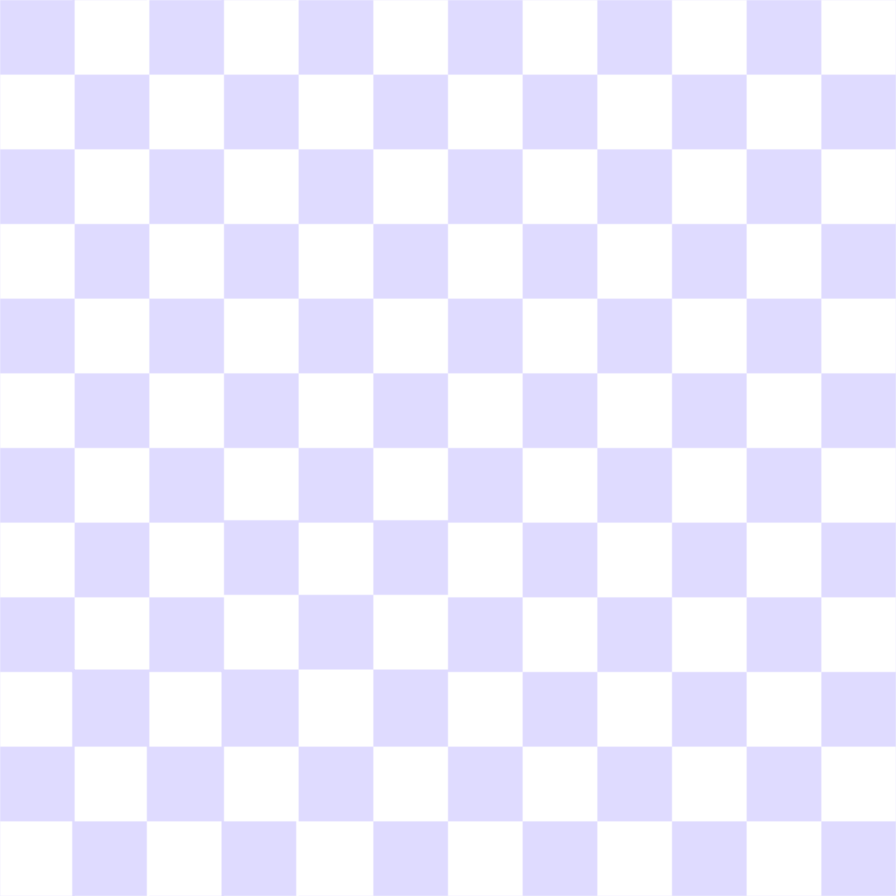
A Shadertoy shader for this pattern:

```glsl
// Lilac and white checkerboard, twelve squares each way, wrapping at the edges.
// Each lilac square is a soft box; a few squares in the lower left have
// edges nudged slightly left or up, as in a hand-aligned grid.

const float CELLS = 12.0;
const float NUDGE = 0.033;      // edge offset, in squares
const float SOFTNESS = 0.014;   // least half-width of an edge, in squares
const vec3 LILAC = vec3(0.875, 0.859, 1.0);
const vec3 WHITE = vec3(1.0);

// 1 when the cell lies in the inclusive range, otherwise 0
float inRange(vec2 cell, vec2 first, vec2 last) {
    vec2 inside = step(first - 0.5, cell) * step(cell, last + 0.5);
    return inside.x * inside.y;
}

// Soft coverage of the box between two corners
float boxCoverage(vec2 p, vec2 low, vec2 high, vec2 soft) {
    vec2 span = smoothstep(low - soft, low + soft, p)
              - smoothstep(high - soft, high + soft, p);
    return span.x * span.y;
}

// Coverage of one square, with its misaligned edges
float squareCoverage(vec2 p, vec2 cell, vec2 soft) {
    vec2 id = mod(cell, CELLS);
    float lilac = mod(id.x + id.y, 2.0);

    float left = inRange(id, vec2(1.0, 0.0), vec2(3.0, 2.0));
    float right = inRange(id, vec2(1.0, 0.0), vec2(3.0, 0.0));
    float bottom = inRange(id, vec2(3.0, 3.0), vec2(5.0, 4.0));
    float top = max(bottom, inRange(id, vec2(1.0, 2.0), vec2(5.0, 2.0)));

    vec2 low = cell + NUDGE * vec2(-left, bottom);
    vec2 high = cell + 1.0 + NUDGE * vec2(-right, top);
    return lilac * boxCoverage(p, low, high, soft);
}

void mainImage(out vec4 fragColor, in vec2 fragCoord) {
    vec2 p = fragCoord / iResolution.xy * CELLS;
    vec2 soft = max(vec2(SOFTNESS), 0.75 * CELLS / iResolution.xy);

    // Include neighbours, whose edges may reach into this cell
    float coverage = 0.0;
    for (int y = -1; y <= 1; y++) {
        for (int x = -1; x <= 1; x++) {
            vec2 cell = floor(p) + vec2(x, y);
            coverage += squareCoverage(p, cell, soft);
        }
    }

    fragColor = vec4(mix(WHITE, LILAC, min(coverage, 1.0)), 1.0);
}
```
